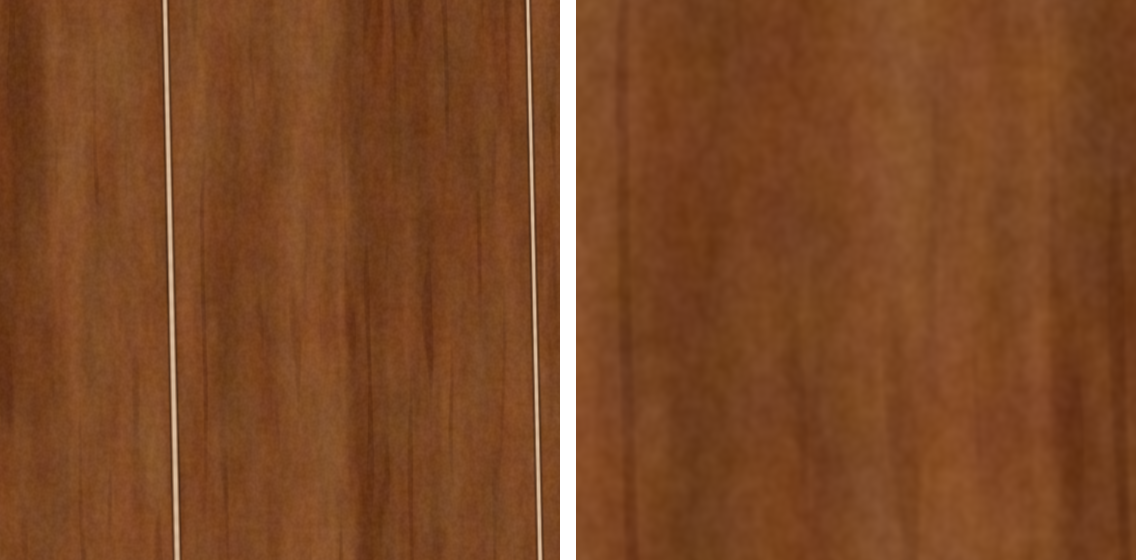
Left, the full canvas; right, a detail of the centre.
Write a Shadertoy shader that draws this texture.

```glsl
// Brown wood planks with streaky vertical grain, parted by thin pale slanting joints.

vec2 hashGradient(vec2 cell) {
    vec2 p = fract(cell * vec2(0.1031, 0.1137));
    p += dot(p, p.yx + 33.33);
    float angle = 6.2832 * fract((p.x + p.y) * p.x * 17.31);
    return vec2(cos(angle), sin(angle));
}

float gradientNoise(vec2 p) {
    vec2 i = floor(p), f = fract(p);
    vec2 w = f * f * f * (f * (f * 6.0 - 15.0) + 10.0);
    float a = dot(hashGradient(i), f);
    float b = dot(hashGradient(i + vec2(1, 0)), f - vec2(1, 0));
    float c = dot(hashGradient(i + vec2(0, 1)), f - vec2(0, 1));
    float d = dot(hashGradient(i + vec2(1, 1)), f - vec2(1, 1));
    return mix(mix(a, b, w.x), mix(c, d, w.x), w.y);
}

// Layers of noise, each finer across the grain than along it
float grain(vec2 p) {
    float sum = 0.0, amplitude = 1.0;
    vec2 scale = vec2(16.0, 1.8);
    for (int i = 0; i < 4; i++) {
        sum += amplitude * gradientNoise(p * scale + 19.7 * float(i));
        scale *= vec2(1.8, 1.9);
        amplitude *= 0.7;
    }
    return sum;
}

// Band from left to right with edges of the given softness
float band(float x, float left, float right, float soft) {
    return smoothstep(left - soft, left + soft, x) - smoothstep(right - soft, right + soft, x);
}

void mainImage(out vec4 fragColor, in vec2 fragCoord) {
    vec2 uv = fragCoord / iResolution.xy;
    float pixel = 1.0 / min(iResolution.x, iResolution.y);

    // Planks: two slanting joints, the right one finer
    float plankWidth = 0.648;
    float u = (uv.x - 0.3165 + 0.022 * uv.y) / plankWidth;
    float joint = round(u);
    float plank = floor(u);
    float toJoint = abs(u - joint) * plankWidth;

    // Grain that wavers gently and shifts from plank to plank
    vec2 p = uv + vec2(0.015 * uv.y + 3.7 * plank, 5.3 * plank);
    p.x += 0.006 * gradientNoise(uv * vec2(4.0, 5.0));
    float x = uv.x + 0.02 * (uv.y - 0.5) + 0.012 * gradientNoise(uv * vec2(9.0, 4.0));
    float tone = 0.58 + 0.4 * grain(p);

    // Broad streaks of dark heartwood and lighter sapwood
    tone -= 0.38 * band(x, -0.2, 0.085, 0.015) * smoothstep(0.0, 0.4, uv.y);
    tone -= 0.28 * band(x, 0.38, 0.49, 0.02) * band(uv.y, 0.25, 0.75, 0.2);
    tone -= 0.4 * band(x, 0.625, 0.69, 0.012);
    tone -= 0.2 * band(x, 0.69, 0.78, 0.02);
    tone -= 0.2 * band(x, 0.73, 0.94, 0.04) * smoothstep(0.3, 0.8, uv.y);
    tone += 0.23 * band(x, 0.50, 0.615, 0.015);
    tone += 0.16 * band(x, 0.10, 0.27, 0.02);
    tone += 0.1 * band(x, 0.32, 0.37, 0.015);

    // Sparse long dark streaks, and a few faint blurred knots
    float streak = gradientNoise(p * vec2(55.0, 3.5) + 73.0);
    tone -= 0.38 * smoothstep(0.22, 0.5, streak);
    tone += 0.22 * gradientNoise(uv * vec2(24.0, 16.0) + 7.0);

    vec3 wood = mix(vec3(0.405, 0.212, 0.092), vec3(0.54, 0.325, 0.172), clamp(tone, -0.1, 1.05));

    // Reddish and golden stains, then fine flecks
    float red = gradientNoise(p * vec2(18.0, 6.0) + 41.0);
    float gold = gradientNoise(uv * vec2(32.0, 20.0) + 11.0);
    wood += vec3(0.022, -0.02, -0.016) * red;
    wood += vec3(0.006, 0.004, -0.035) * gold;
    wood += 0.034 * gradientNoise(uv * vec2(90.0, 70.0));
    wood += 0.024 * gradientNoise(uv * vec2(180.0, 160.0));

    // Thin dark edges beside a pale joint that thins a little upward
    float halfWidth = mix(0.0054, 0.0042, joint) * (1.0 - 0.18 * uv.y);
    wood *= 1.0 - 0.35 * (1.0 - smoothstep(halfWidth, halfWidth + 0.006, toJoint));
    float edge = max(pixel, 0.0018);
    float inJoint = 1.0 - smoothstep(halfWidth - edge, halfWidth + edge, toJoint);
    vec3 filler = mix(vec3(0.85, 0.73, 0.61), vec3(0.65, 0.50, 0.38), smoothstep(0.3, 0.85, toJoint / halfWidth));
    filler += 0.05 * gradientNoise(uv * vec2(20.0, 60.0));

    fragColor = vec4(mix(wood, filler, inJoint), 1.0);
}
```
